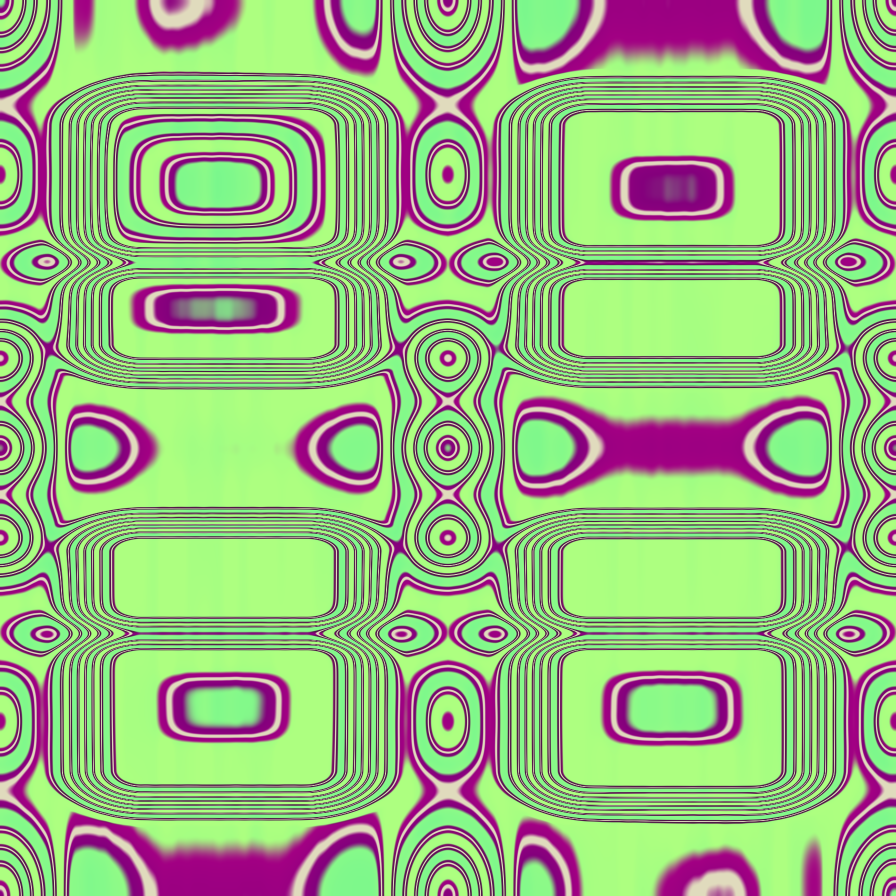
This pattern is drawn by a WebGL 1 fragment shader. Its source:

```glsl
precision highp float;
// Contour bands of a rolling height field: two columns of plateaus, bow-tie basins and ringed ridges.
uniform vec2 u_resolution;

const float PI = 3.14159265;

float hash(vec2 cell) {
  return fract(sin(dot(cell, vec2(127.1, 311.7))) * 43758.55);
}

float noise(vec2 p) {
  vec2 cell = floor(p);
  vec2 t = fract(p);
  t = t * t * (3.0 - 2.0 * t);
  float low = mix(hash(cell), hash(cell + vec2(1.0, 0.0)), t.x);
  float high = mix(hash(cell + vec2(0.0, 1.0)), hash(cell + 1.0), t.x);
  return mix(low, high, t.y);
}

// Bell curve around zero
float bell(float x, float width) {
  float k = x / width;
  return exp(-k * k);
}

float hill(vec2 p, vec2 center, vec2 size) {
  vec2 k = (p - center) / size;
  return exp(-dot(k, k));
}

// Flat-topped hill with rounded box contours
float softBox(vec2 p, vec2 center, vec2 size) {
  vec2 k = (p - center) / size;
  k *= k;
  return exp(-dot(k, k));
}

float ramp(float start, float end, float x) {
  return clamp((x - start) / (end - start), 0.0, 1.0);
}

// Pairs of broad plateaus with round corners, split by a narrow valley
float plateaus(vec2 q) {
  float across = ramp(0.042, 0.158, q.x);
  float up = ramp(0.06, 0.116, q.y) * (1.0 - ramp(0.36, 0.424, q.y));
  up *= 1.0 - 0.53 * bell(q.y - 0.207, 0.022);
  float inside = 1.0 - length(1.0 - vec2(across, up));
  float cap = 0.74 * softBox(q, vec2(0.25, 0.29), vec2(0.075, 0.04));
  return 8.05 * smoothstep(0.0, 0.85, inside) + cap;
}

// Vertical ridge whose crest swells into a chain of peaks
float ridge(vec2 q) {
  float k = q.y / 0.15;
  k *= k;
  k *= k;
  float chain = exp(-k * k) * (3.6 + 1.1 * cos(2.0 * PI * q.y / 0.104));
  float crest = chain + 2.4 * bell(q.y - 0.305, 0.05) + 4.6 * bell(q.y - 0.5, 0.07);
  return crest * bell(q.x, 0.046 - 0.014 * bell(q.y - 0.305, 0.06));
}

// Bow-tie basins and the paired eyes beside the ridge
float basins(vec2 q) {
  float wings = smoothstep(0.05, 0.085, q.x) * mix(1.05, 0.33, smoothstep(0.085, 0.19, q.x));
  float rows = bell(q.y, 0.05) + bell(q.y - 0.5, 0.085);
  float eyes = 1.6 * hill(q, vec2(0.052, 0.208), vec2(0.042, 0.022));
  return wings * rows + eyes;
}

float height(vec2 p) {
  // Mirrored coordinates: two repeats across, symmetric about mid-height
  vec2 q = vec2(0.5 * abs(fract(2.0 * p.x + 0.5) - 0.5), abs(p.y - 0.5));
  float field = plateaus(q) + ridge(q) - basins(q);
  // Slow drift and a few extra rises make the repeats differ
  field += 0.12 * sin(2.0 * PI * p.x) * sin(PI * (p.y - 0.3));
  field += 2.0 * softBox(p, vec2(0.235, 0.8), vec2(0.105, 0.06));
  field += 0.55 * softBox(p, vec2(0.24, 0.655), vec2(0.09, 0.026));
  field += 0.8 * hill(p, vec2(0.82, 0.0), vec2(0.14, 0.07));
  field += 0.8 * hill(p, vec2(0.18, 1.0), vec2(0.14, 0.07));
  // Fine vertical streaks
  return field + 0.025 * (noise(p * vec2(110.0, 14.0)) - 0.5);
}

// Green ground, twin purple lines and a pale line between; steep slopes darken the ink
vec3 bandColor(float level, float streak, float steep) {
  float phase = 0.5 - 0.5 * cos(PI * level);
  float d = abs(fract(level) - 0.5);
  vec3 ground = mix(vec3(0.68, 1.0, 0.50), vec3(0.48, 0.97, 0.55), clamp(0.85 * phase + streak, 0.0, 1.0));
  vec3 ink = mix(vec3(0.71, 0.0, 0.53), vec3(0.44, 0.0, 0.47), phase);
  ink = mix(ink, vec3(0.24, 0.12, 0.22), 0.8 * steep);
  vec3 color = mix(ground, ink, 1.0 - smoothstep(0.14, 0.24, d));
  return mix(color, vec3(0.88, 0.86, 0.74), 1.0 - smoothstep(0.02, 0.07, d));
}

void main() {
  vec3 sum = vec3(0.0);
  // Four samples per pixel smooth the dense bands
  for (int i = 0; i < 4; i++) {
    float n = float(i);
    vec2 offset = vec2(mod(n, 2.0), floor(n / 2.0)) * 0.5 - 0.25;
    vec2 p = (gl_FragCoord.xy + offset) / u_resolution;
    float level = height(p);
    vec2 stepSize = vec2(0.001, 0.0);
    vec2 slope = vec2(height(p + stepSize.xy), height(p + stepSize.yx)) - level;
    float steep = smoothstep(0.025, 0.085, length(slope));
    float streak = 0.35 * (noise(p * vec2(70.0, 5.0)) - 0.5);
    sum += bandColor(level, streak, steep);
  }
  gl_FragColor = vec4(sum / 4.0, 1.0);
}
```
